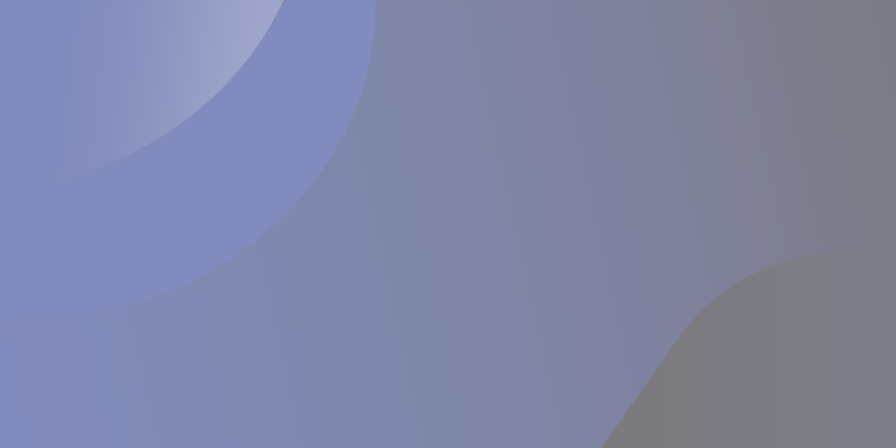
Write a WebGL 1 fragment shader that draws this background.

```glsl
precision mediump float;
uniform vec2 u_resolution;

#define PERIWINKLE vec3(0.510, 0.547, 0.742)
#define PALE_BLUE vec3(0.625, 0.655, 0.790)
#define SLATE vec3(0.496, 0.531, 0.664)
#define MAUVE vec3(0.498, 0.506, 0.612)
#define ASH vec3(0.482, 0.488, 0.525)
#define WARM_GREY vec3(0.482, 0.480, 0.498)
#define COOL_GREY vec3(0.487, 0.496, 0.535)
#define HILL_CENTER vec2(1.883, -0.016)
#define HILL_RADIUS 0.452
#define HILL_SLOPE vec2(-0.575, -0.818)

// Approximate signed distance to an ellipse, accurate near its edge
float ellipseDistance(vec2 p, vec2 center, vec2 radii) {
  vec2 q = (p - center) / radii;
  float k = length(q);
  return k * (k - 1.0) / max(length(q / radii), 0.001);
}

// Round hill whose left side runs on as a straight slope
float hillDistance(vec2 p) {
  vec2 q = p - HILL_CENTER;
  return length(q - HILL_SLOPE * max(dot(q, HILL_SLOPE), 0.0)) - HILL_RADIUS;
}

float coverage(float distance) {
  float halfPixel = 0.75 / u_resolution.y;
  return 1.0 - smoothstep(-halfPixel, halfPixel, distance);
}

// Diagonal sweep from blue on the left to grey on the right
vec3 backdrop(vec2 p) {
  float s = p.x + 0.22 * (p.y - 0.5);
  vec3 color = mix(PERIWINKLE, SLATE, smoothstep(-0.15, 0.95, s));
  color = mix(color, MAUVE, smoothstep(0.75, 1.6, s));
  return mix(color, ASH, smoothstep(1.4, 2.12, s));
}

void main() {
  vec2 p = gl_FragCoord.xy / u_resolution.y;
  vec3 color = backdrop(p);

  // Large disc in the upper left corner
  float disc = ellipseDistance(p, vec2(0.052, 0.992), vec2(0.786, 0.705));
  color = mix(color, PERIWINKLE, coverage(disc));

  // Inner disc, brightening toward its right rim
  float inner = ellipseDistance(p, vec2(-0.078, 1.260), vec2(0.768, 0.6875));
  float sheen = smoothstep(0.18, 0.66, p.x + 0.12 * (1.0 - p.y));
  color = mix(color, mix(PERIWINKLE, PALE_BLUE, sheen), coverage(inner));

  // Hill in the lower right, cooling until it meets the backdrop
  vec3 hill = mix(WARM_GREY, COOL_GREY, smoothstep(1.4, 2.0, p.x));
  color = mix(color, hill, coverage(hillDistance(p)));

  gl_FragColor = vec4(color, 1.0);
}
```
